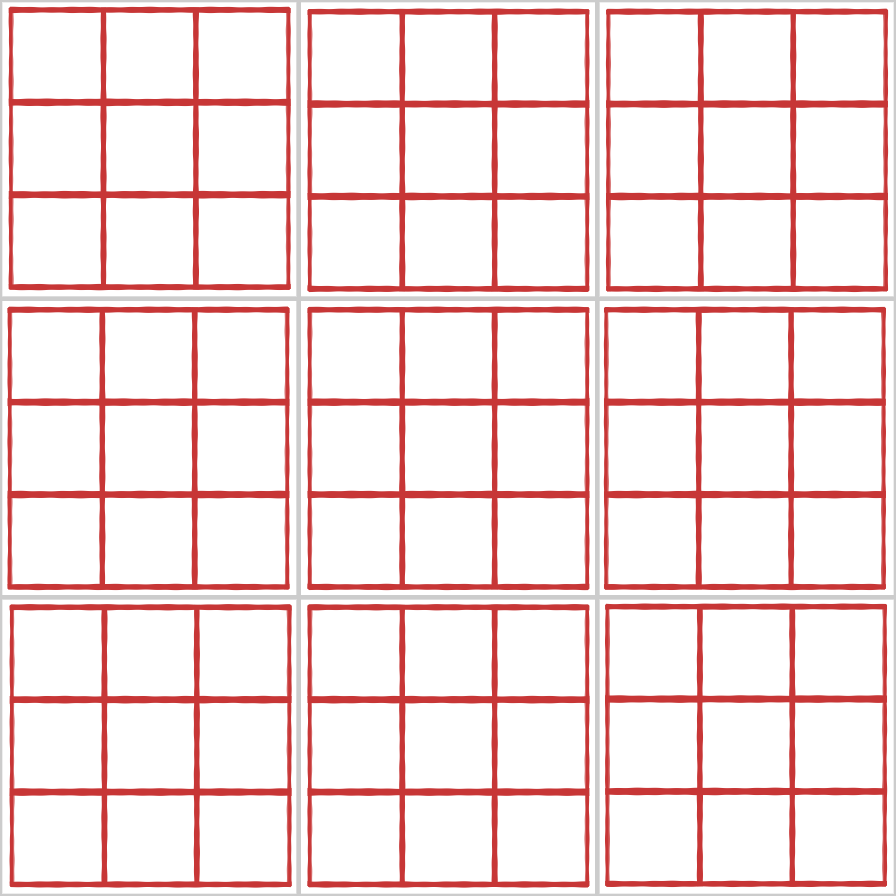
This pattern is drawn by a three.js fragment shader. Its source:

```glsl
// Three by three tiles with grey borders, each holding a hand-drawn red grid of nine squares.
#define TILES 3.0
#define UNIT 256.0        // length units across one tile
#define PITCH 79.2        // spacing of the red lines
#define BORDER 2.0        // grey width on each side of a tile
#define ROW_HALF 3.0      // half width of inner horizontal strokes
#define COLUMN_HALF 2.4   // half width of inner vertical strokes
#define OUTER_THIN 0.55   // half width lost by the outermost strokes
#define WOBBLE 0.18
#define RED vec3(0.78, 0.21, 0.21)
#define PALE vec3(0.87, 0.54, 0.54)
#define GREY vec3(0.80, 0.80, 0.80)

varying vec2 vUv;

// Antialiased coverage of a signed distance
float coverage(float dist, float pixel) {
  return clamp(0.5 - dist / pixel, 0.0, 1.0);
}

// Uneven placement of each grid; tile indices run from -1 to 1
vec2 drift(vec2 t) {
  vec2 q = t * t;
  float x = q.x * (1.4 * q.y - 1.5) - 0.4 * t.x * (1.0 - t.y);
  float y = q.y * (0.25 + 0.5 * q.x - 0.25 * t.x)
          + t.y * (0.25 * q.x - 0.5 * t.x - 0.75);
  return vec2(x, y);
}

// Layered sines for the uneven stroke edges
float wobble(float along, float seed) {
  return WOBBLE * (sin(along * 0.11 + seed * 2.7) + 0.6 * sin(along * 0.37 + seed * 5.1));
}

// Index of the nearest of four lines
float nearestLine(float x) {
  return clamp(floor(x / PITCH + 2.0), 0.0, 3.0);
}

// Signed distance to the nearest line, running along the other axis
float strokes(float across, float along, float halfWidth, float seed) {
  float line = nearestLine(across);
  float outer = step(1.0, abs(line - 1.5));
  float offset = abs(across - (line - 1.5) * PITCH);
  float width = halfWidth - OUTER_THIN * outer + wobble(along, seed + line);
  return max(offset - width, abs(along) - 1.5 * PITCH - 2.0);
}

void main() {
  vec2 grid = vUv * TILES;
  vec2 tile = floor(min(grid, TILES - 0.001));
  vec2 local = (grid - tile) * UNIT;
  float pixel = fwidth(vUv.x) * TILES * UNIT;

  // Tile border
  vec2 edge = min(local, UNIT - local);
  float border = coverage(min(edge.x, edge.y) - BORDER, pixel);
  vec3 color = mix(vec3(1.0), GREY, border);

  // Red strokes with clipped corners
  vec2 p = local - vec2(128.4, 127.7) - drift(tile - 1.0);
  float seed = dot(tile, vec2(3.1, 7.3));
  float bevel = (abs(p.x) + abs(p.y) - 3.0 * PITCH - 3.2) * 0.7071;
  float columns = max(strokes(p.x, p.y, COLUMN_HALF, seed), bevel);
  float rows = max(strokes(p.y, p.x, ROW_HALF, seed + 11.0), bevel);

  // Paler inner flank on the outermost vertical strokes
  float outer = step(1.0, abs(nearestLine(p.x) - 1.5));
  float inward = 1.5 * PITCH - abs(p.x);
  float streak = outer * coverage(abs(inward - 1.4) - 0.5, pixel);
  vec3 columnColor = mix(RED, PALE, 0.6 * streak);

  color = mix(color, columnColor, coverage(columns, pixel));
  color = mix(color, RED, coverage(rows, pixel));
  gl_FragColor = vec4(color, 1.0);
}
```
